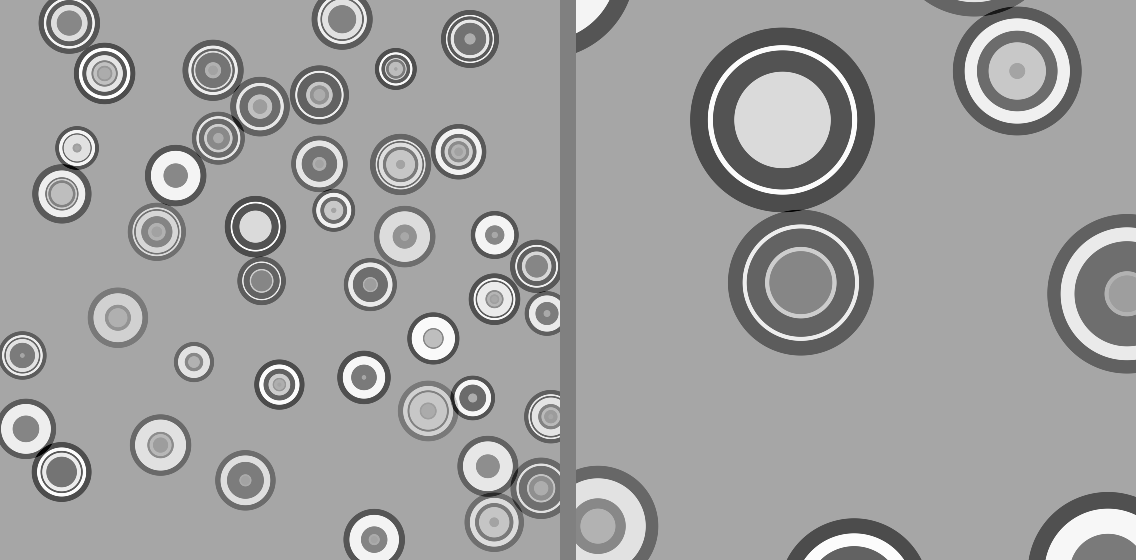
Left: the whole. Right: its middle third, enlarged.
Write a Shadertoy shader that draws this pattern.

```glsl
const int DISC_COUNT = 42;
const int MAX_ATTEMPTS = 140;
const int BAND_COUNT = 8;
const float BACKGROUND = 0.65;
const float ALLOWED_OVERLAP = 0.013;

// Sine-free hash of an item number and a property number, in 0..1
float hash(float item, float property) {
    vec3 p = fract(vec3(item, property, item + 7.0) * vec3(0.1031, 0.1730, 0.0973));
    p += dot(p, p.yzx + 33.33);
    return fract((p.x + p.y) * p.z);
}

// Candidate disc: centre, radius and seed
vec4 candidateDisc(float seed) {
    vec2 centre = mix(vec2(0.03), vec2(1.0), vec2(hash(seed, 1.0), hash(seed, 2.0)));
    float shrink = pow(hash(seed, 3.0), 3.0);
    return vec4(centre, mix(0.055, 0.034, shrink), seed);
}

bool tooClose(vec4 a, vec4 b) {
    return distance(a.xy, b.xy) < a.z + b.z - ALLOWED_OVERLAP;
}

// Coverage of the inside of a circle, with a soft edge
float inside(float dist, float radius, float blur) {
    return 1.0 - smoothstep(-blur, blur, dist - radius);
}

// Alternating dark and light bands that lose contrast towards the centre
float ringTone(float dist, float radius, float seed, float blur) {
    float contrast = mix(0.15, 0.355, sqrt(hash(seed, 4.0)));
    float edge = 1.0;
    float direction = -1.0;
    float tone = 0.0;
    for (int i = 0; i < BAND_COUNT; i++) {
        float pick = hash(seed, 10.0 + float(i));
        float width = i == 0 ? mix(0.16, 0.21, pick) : mix(0.05, 0.45, pick * pick);
        float inner = edge - width;
        float band = inside(dist, edge * radius, blur);
        if (inner > 0.08) band -= inside(dist, inner * radius, blur);
        tone += direction * contrast * smoothstep(0.05, 0.9, edge) * band;
        if (inner <= 0.08) break;
        edge = inner;
        direction = -direction;
    }
    return tone;
}

void mainImage(out vec4 fragColor, in vec2 fragCoord) {
    vec2 uv = fragCoord / iResolution.y;
    float blur = 0.45 / iResolution.y;
    float tone = BACKGROUND;

    // Scatter discs, rejecting those that overlap an earlier one too far
    vec4 discs[DISC_COUNT];
    int placed = 0;
    for (int attempt = 0; attempt < MAX_ATTEMPTS; attempt++) {
        if (placed == DISC_COUNT) break;
        vec4 disc = candidateDisc(float(attempt) + 11.0);
        bool blocked = false;
        for (int j = 0; j < placed; j++) {
            if (tooClose(disc, discs[j])) {
                blocked = true;
                break;
            }
        }
        if (blocked) continue;
        discs[placed++] = disc;

        // Tones add up, so crossing dark rims turn black
        float dist = distance(uv, disc.xy);
        if (dist < disc.z + blur) tone += ringTone(dist, disc.z, disc.w, blur);
    }
    fragColor = vec4(vec3(clamp(tone, 0.0, 1.0)), 1.0);
}
```
